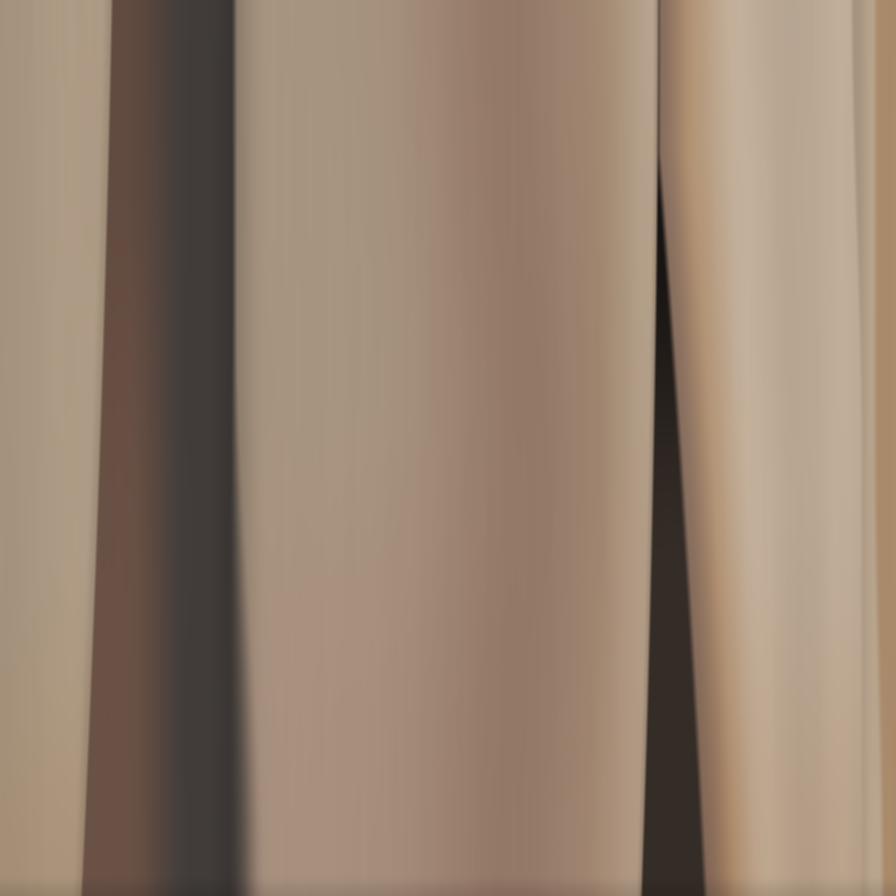
A three.js fragment shader for this texture:

```glsl
#define SOFT 0.0022
#define GRAIN 0.012
#define SAND vec3(0.67, 0.595, 0.51)
#define ROSE vec3(0.575, 0.465, 0.40)
#define LIGHT vec3(0.765, 0.69, 0.61)
#define TAN vec3(0.65, 0.53, 0.41)
#define BROWN vec3(0.40, 0.305, 0.26)
#define CHARCOAL vec3(0.255, 0.235, 0.225)
#define GAP vec3(0.19, 0.16, 0.14)

varying vec2 vUv;

float hash(vec2 p) {
  vec3 q = fract(vec3(p.xyx) * 0.1031);
  q += dot(q, q.yzx + 33.33);
  return fract((q.x + q.y) * q.z);
}

float noise(vec2 p) {
  vec2 i = floor(p);
  vec2 f = fract(p);
  f = f * f * (3.0 - 2.0 * f);
  return mix(mix(hash(i), hash(i + vec2(1.0, 0.0)), f.x),
             mix(hash(i + vec2(0.0, 1.0)), hash(i + 1.0), f.x), f.y);
}

// Coverage to the right of a hem line
float rightOf(float x, float hem, float soft) {
  return smoothstep(hem - soft, hem + soft, x);
}

float bell(float x, float center, float width) {
  float d = (x - center) / width;
  return exp(-d * d);
}

vec3 leftPanel(float x, float drop, float hem) {
  vec3 c = mix(SAND * 0.96, SAND * 1.02, smoothstep(0.0, 0.08, x));
  c = mix(c, TAN, 0.35 * smoothstep(0.6, 1.0, drop));
  return c * (1.0 - 0.1 * smoothstep(hem - 0.012, hem, x));
}

vec3 deepFold(float x, float drop) {
  vec3 warm = BROWN * mix(0.95, 1.04, smoothstep(0.1, 0.7, drop));
  vec3 c = mix(warm, CHARCOAL, smoothstep(0.14, 0.215, x));
  return c * (1.0 - 0.12 * smoothstep(0.23, 0.262, x));
}

vec3 centerPanel(float x, float drop, float hem) {
  vec3 c = mix(SAND * 0.98, vec3(0.66, 0.565, 0.495), smoothstep(0.35, 0.9, drop));
  float valley = 0.57 + 0.02 * bell(drop, 0.5, 0.3);
  float width = x < valley ? 0.105 : 0.085;
  c = mix(c, TAN, 0.5 * smoothstep(valley, 0.68, x));
  c = mix(c, ROSE, 0.95 * bell(x, valley, width));
  c = mix(c, LIGHT * 0.96, 0.75 * smoothstep(hem - 0.065, hem - 0.008, x) * (1.0 - 0.45 * drop));
  c *= 1.0 - 0.16 * bell(x, 0.262, 0.02);
  return c * (1.0 - 0.14 * smoothstep(hem - 0.007, hem, x));
}

vec3 rightPanel(float x, float drop, float hem) {
  float crest = mix(0.825, 0.855, drop);
  vec3 c = mix(ROSE * 0.92, TAN * 1.06, smoothstep(hem, hem + 0.04, x));
  c = mix(c, LIGHT, smoothstep(hem + 0.02, crest, x));
  c = mix(c, LIGHT * 0.94, smoothstep(crest, crest + 0.045, x));
  c = mix(c, LIGHT * 0.985, bell(x, 0.94, 0.025));
  return mix(c, c * vec3(0.97, 0.94, 0.91), smoothstep(0.5, 1.0, drop));
}

// Narrow pleats along the right border
vec3 borderPleats(float x, float drop) {
  vec3 strip = mix(SAND * 0.97, SAND * 1.08, smoothstep(0.955, 0.975, x));
  float seam = 0.977 + 0.008 * smoothstep(0.5, 1.0, drop);
  return mix(strip, TAN * 1.02, rightOf(x, seam, 0.004));
}

void main() {
  float x = vUv.x;
  float drop = 1.0 - vUv.y;

  // Hem lines, leaning slightly as they fall
  float leftHem = 0.125 - 0.02 * drop - 0.014 * drop * drop;
  float foldHem = 0.262 + 0.013 * smoothstep(0.4, 1.0, drop);
  float centerHem = 0.735 - 0.003 * drop - 0.016 * drop * drop;
  float opening = max(drop - 0.17, 0.0);
  float gapHem = 0.735 + 0.078 * opening - 0.018 * opening * opening;
  float borderHem = 0.951 + 0.011 * smoothstep(0.0, 0.5, drop);
  float foldSoft = mix(0.004, 0.022, smoothstep(0.35, 1.0, drop));

  // Layers from left to right
  vec3 c = leftPanel(x, drop, leftHem);
  c = mix(c, deepFold(x, drop), rightOf(x, leftHem, SOFT));
  c = mix(c, centerPanel(x, drop, centerHem), rightOf(x, foldHem, foldSoft));
  vec3 gap = GAP * mix(0.45, 1.08, smoothstep(0.22, 0.65, drop));
  c = mix(c, gap, rightOf(x, centerHem, SOFT));
  c = mix(c, rightPanel(x, drop, gapHem), rightOf(x, gapHem, 0.004));
  c = mix(c, borderPleats(x, drop), rightOf(x, borderHem, 0.003));

  // Woven threads and shaded lower border
  float weave = noise(vec2(x * 150.0, drop * 5.0)) - 0.5;
  c *= 1.0 + GRAIN * weave;
  c *= 1.0 - 0.1 * smoothstep(0.975, 1.0, drop);
  gl_FragColor = vec4(c, 1.0);
}
```
